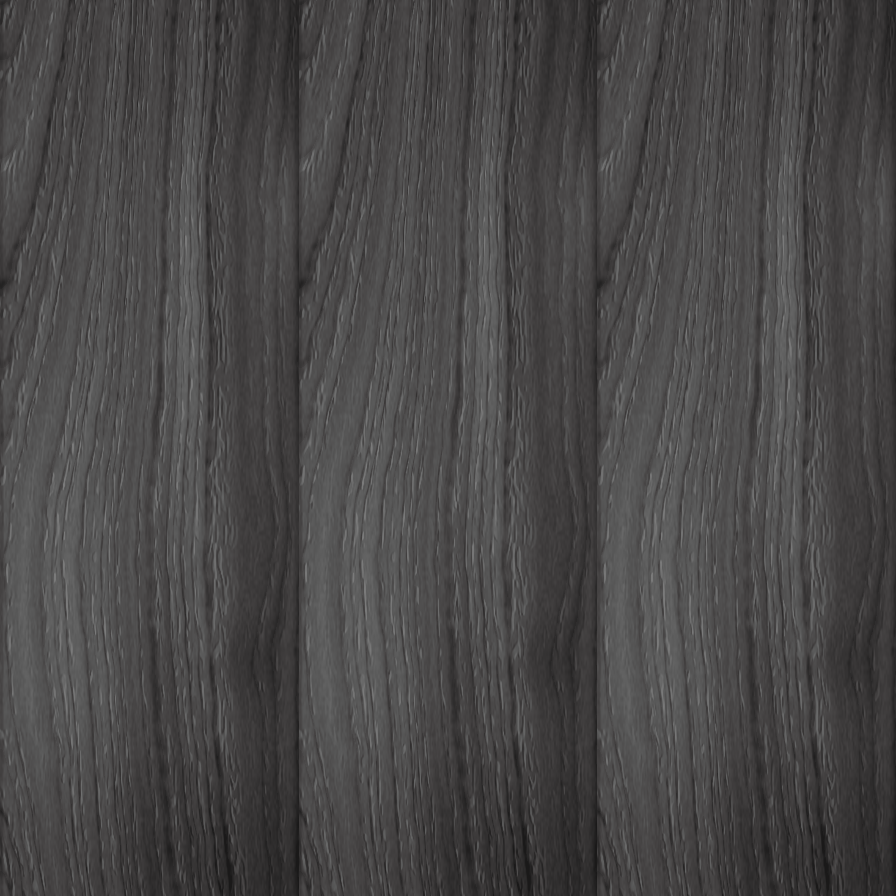
A three.js fragment shader for this texture:

```glsl
// Three charcoal wood planks side by side, with arched grain, pore flecks and a small knot.
varying vec2 vUv;

const float PLANKS = 3.0;          // planks across
const float RINGS = 19.0;          // growth rings per plank
const float ARCH_HEIGHT = 0.42;    // where the arches begin on the left edge
const float ARCH_PULL = 0.74;      // how far the arches reach down
const float LEAN = 0.13;           // tilt of the middle grain
const vec2 KNOT = vec2(0.83, 0.26);
const vec2 FLECKS = vec2(165.0, 88.0); // flecks across a plank and up it
const float BASE_TONE = 0.305;
const float RING_DEPTH = 0.085;
const float FLECK_LIGHT = 0.115;
const float GRIT = 0.035;
const vec3 DARK_TINT = vec3(1.025, 0.988, 0.99);
const vec3 LIGHT_TINT = vec3(1.0);

float hash(vec2 p) {
  vec3 q = fract(p.xyx * 0.1031);
  q += dot(q, q.yzx + 33.33);
  return fract((q.x + q.y) * q.z);
}

float noise(vec2 p) {
  vec2 i = floor(p);
  vec2 f = fract(p);
  f = f * f * (3.0 - 2.0 * f);
  return mix(mix(hash(i), hash(i + vec2(1.0, 0.0)), f.x),
             mix(hash(i + vec2(0.0, 1.0)), hash(i + vec2(1.0)), f.x), f.y);
}

// Soft elliptical spot
float spot(vec2 p, vec2 center, vec2 size) {
  vec2 d = (p - center) / size;
  return exp(-dot(d, d));
}

// Position across the grain: its contours are the growth rings
float grainField(vec2 p) {
  float d = p.y - ARCH_HEIGHT;
  float low = min(d, 0.0);
  float pull = ARCH_PULL * 0.5 * (d + sqrt(d * d + 0.01)) + 0.8 * low * low;
  float bend = 0.02 + 0.09 * smoothstep(-0.1, 0.5, d);
  float g = sqrt(p.x * p.x + bend * bend) - pull * exp(-2.6 * p.x * p.x);
  g += LEAN * p.y * smoothstep(0.25, 0.6, p.x) * (1.0 - smoothstep(0.68, 1.0, p.x));
  g += 0.025 * spot(p, KNOT, vec2(0.10, 0.04));
  g -= 0.05 * spot(p, vec2(0.93, 0.42), vec2(0.13, 0.10));
  g += 0.035 * (noise(p * vec2(4.0, 5.0)) - 0.5);
  return g + 0.014 * (noise(p * vec2(18.0, 32.0)) - 0.5);
}

// Short pores that run along the grain
float pores(float across, float up) {
  float drift = 3.0 * noise(vec2(across * 60.0, up * 6.0));
  float n = noise(vec2(across * FLECKS.x, up * FLECKS.y + drift) + 40.0);
  return smoothstep(0.48, 0.82, n);
}

// Broad light and dark areas of one plank
float plankTone(vec2 p, float g) {
  float tone = BASE_TONE;
  tone += 0.055 * spot(p, vec2(0.15, 0.42), vec2(0.36, 0.28));
  tone += 0.035 * spot(p, vec2(0.52, 0.66), vec2(0.22, 0.35));
  tone -= 0.030 * spot(p, vec2(0.54, 0.18), vec2(0.06, 0.30));
  tone -= 0.085 * smoothstep(0.62, 0.97, p.x);
  tone -= 0.060 * (1.0 - smoothstep(0.0, 0.24, p.y));
  tone -= 0.040 * smoothstep(0.72, 1.0, p.y);
  tone -= 0.035 * spot(p, KNOT, vec2(0.11, 0.05));
  tone += 0.070 * spot(p, vec2(0.95, 0.77), vec2(0.05, 0.09));
  tone += 0.070 * (noise(vec2(g * 9.0 + 20.0, p.y * 1.5)) - 0.5);
  return tone + 0.065 * (noise(vec2(g * 30.0 + 50.0, p.y * 3.0)) - 0.5);
}

void main() {
  vec2 p = vec2(fract(vUv.x * PLANKS), vUv.y);
  float g = grainField(p);
  float tone = plankTone(p, g);

  // Growth rings of uneven width and depth: broken dark lines beside porous bands
  float ring = g * RINGS + 2.4 * noise(vec2(g * 7.0 + 30.0, 2.0))
             + 0.9 * noise(vec2(g * 23.0 + 60.0, 5.0)) + 40.0;
  float f = fract(ring);
  float row = floor(ring + 0.5);
  float line = 1.0 - smoothstep(0.02, 0.18, min(f, 1.0 - f));
  float broken = noise(vec2(row * 7.0, p.y * 95.0));
  float depth = 0.5 + 0.9 * hash(vec2(row, 3.0));
  float band = smoothstep(0.02, 0.16, f) * (1.0 - smoothstep(0.25, 0.65, f));
  float calm = 1.0 - 0.5 * smoothstep(0.75, 0.97, p.x);
  tone -= RING_DEPTH * line * (0.25 + 0.75 * broken) * depth * calm;
  tone -= 0.022 * smoothstep(0.5, 1.0, f);

  // Flecks: a light side and a shadow side
  float across = mix(p.x, g, 0.4) + 1.0;
  float lit = pores(across, p.y);
  float shadow = pores(across + 0.006, p.y);
  tone += FLECK_LIGHT * (lit - 0.6 * shadow) * (0.15 + 0.85 * band) * calm;

  // Fine fibres
  tone += GRIT * (noise(p * vec2(190.0, 200.0)) - 0.5);

  // Shaded seam between planks
  tone *= mix(0.82, 1.0, smoothstep(0.0, 0.025, 1.0 - p.x));
  tone *= mix(0.82, 1.0, smoothstep(0.006, 0.016, p.x));

  tone = clamp(tone, 0.10, 0.48);
  vec3 color = tone * mix(DARK_TINT, LIGHT_TINT, smoothstep(0.24, 0.36, tone));
  gl_FragColor = vec4(color, 1.0);
}
```
